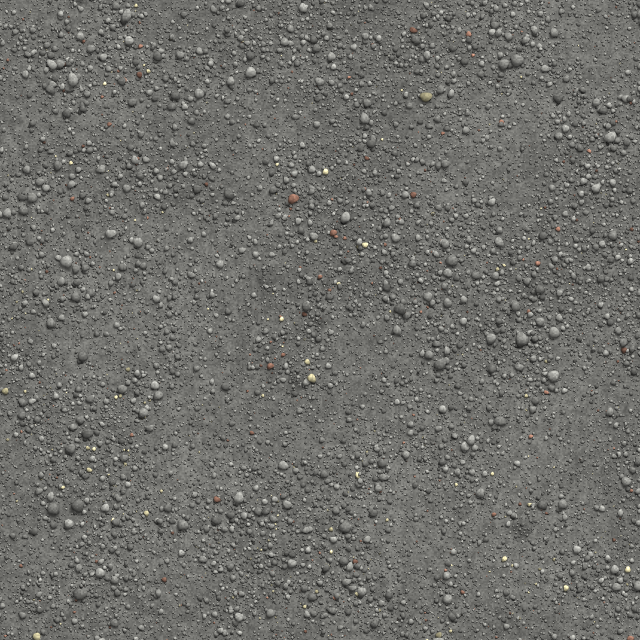
Give the GLSL for this texture, as a three.js fragment shader.

```glsl
// Draws grey gravel: rounded pebbles and grit scattered over dusty, packed ground.
varying vec2 vUv;

#define GROUND_TONE 0.455
#define GRAIN_CONTRAST 0.30
#define STONE_DARK 0.40
#define STONE_LIGHT 0.68
#define SHADOW_DEPTH 0.50
#define CLUSTER_SCALE 11.0
#define EDGE 0.0012
#define RARE_COLOUR 0.022
#define GREY_TINT vec3(1.0, 1.0, 0.965)
#define CREAM_TINT vec3(1.50, 1.44, 1.15)
#define RUST_TINT vec3(1.10, 0.82, 0.70)
#define LIGHT_DIR vec3(0.24, 0.66, 0.71)

float hash(vec2 p) {
  return fract(sin(dot(p, vec2(127.1, 311.7))) * 43758.5453);
}

vec2 hash2(vec2 p) {
  return vec2(hash(p), hash(p + 57.3));
}

float noise(vec2 p) {
  vec2 i = floor(p), f = fract(p);
  f = f * f * (3.0 - 2.0 * f);
  float low = mix(hash(i), hash(i + vec2(1.0, 0.0)), f.x);
  float high = mix(hash(i + vec2(0.0, 1.0)), hash(i + vec2(1.0, 1.0)), f.x);
  return mix(low, high, f.y);
}

float fbm(vec2 p) {
  float sum = 0.0, amp = 0.5;
  for (int i = 0; i < 4; i++) {
    sum += amp * noise(p);
    p = p * 2.03 + 17.1;
    amp *= 0.5;
  }
  return sum / 0.9375;
}

// Mostly neutral grey stones, with a few cream or rusty ones
vec3 stoneColour(vec2 id) {
  float tone = mix(STONE_DARK, STONE_LIGHT, hash(id + 3.7));
  float pick = hash(id + 9.1);
  vec3 tint = GREY_TINT;
  if (pick < RARE_COLOUR) tint = RUST_TINT;
  if (pick < RARE_COLOUR * 0.3) tint = CREAM_TINT;
  return tone * tint;
}

// Distance to a tilted, slightly lumpy oval; 1.0 on its rim
float ovalDistance(vec2 p, vec2 id, float radius) {
  float angle = 6.2832 * hash(id + 21.4);
  float c = cos(angle), s = sin(angle);
  vec2 q = vec2(c * p.x + s * p.y, c * p.y - s * p.x);
  q.y /= mix(0.62, 0.98, hash(id + 33.8));
  float lump = 0.09 * sin(3.0 * atan(q.y, q.x + 1e-6) + 6.0 * angle);
  return length(q) / (radius * (1.0 + lump));
}

// One layer of stones on a jittered grid, painted from top to bottom
void scatter(inout vec3 colour, vec2 uv, float cells, float rMin, float rMax,
             float density, float clustering, float relief, float seed) {
  vec2 home = floor(uv * cells);
  for (int j = 0; j < 3; j++) {
    for (int i = 0; i < 3; i++) {
      vec2 cell = home + vec2(float(i) - 1.0, 1.0 - float(j));
      vec2 id = cell + seed;
      vec2 centre = (cell + hash2(id)) / cells;
      float crowd = smoothstep(0.28, 0.70, fbm(centre * CLUSTER_SCALE));
      if (hash(id + 71.9) > density * mix(1.0, 1.8 * crowd, clustering)) continue;

      float size = hash(id + 44.2);
      float radius = mix(rMin, rMax, size * size);
      vec2 p = uv - centre;

      // Soft contact shadow on the side away from the light
      float away = ovalDistance(p + LIGHT_DIR.xy * radius * 0.55, id, radius);
      colour *= 1.0 - SHADOW_DEPTH * relief * (1.0 - smoothstep(0.6, 1.4, away));

      // Domed body
      float d = ovalDistance(p, id, radius);
      float cover = 1.0 - smoothstep(-EDGE, EDGE, (d - 1.0) * radius);
      float dome = sqrt(max(0.0, 1.0 - d * d));
      vec3 normal = normalize(vec3(p / radius, dome + 0.15));
      float lit = max(dot(normal, LIGHT_DIR), -0.1);
      vec3 body = stoneColour(id) * (0.48 + 0.72 * lit);
      colour = mix(colour, body, cover * relief);
    }
  }
}

void main() {
  vec2 uv = vUv;

  // Packed dust with broad tonal drift
  float drift = fbm(uv * 7.0) - 0.5;
  float dust = fbm(uv * 90.0) - 0.5;
  vec3 colour = GREY_TINT * (GROUND_TONE + 0.10 * drift + 0.16 * dust);

  // Half-buried slabs, then grit up to pebbles
  scatter(colour, uv, 6.0, 0.014, 0.026, 0.16, 0.0, 0.28, 5.0);
  scatter(colour, uv, 210.0, 0.0010, 0.0019, 0.50, 0.2, 0.85, 11.0);
  scatter(colour, uv, 130.0, 0.0018, 0.0031, 0.46, 0.5, 0.95, 23.0);
  scatter(colour, uv, 82.0, 0.0030, 0.0052, 0.36, 0.7, 1.0, 37.0);
  scatter(colour, uv, 48.0, 0.0048, 0.0078, 0.22, 0.8, 1.0, 53.0);
  scatter(colour, uv, 24.0, 0.0075, 0.0115, 0.13, 0.7, 1.0, 67.0);

  // Fine mineral grain over everything
  float grain = noise(uv * 430.0) - 0.5;
  colour *= 1.0 + GRAIN_CONTRAST * grain;
  gl_FragColor = vec4(clamp(colour, 0.0, 1.0), 1.0);
}
```
